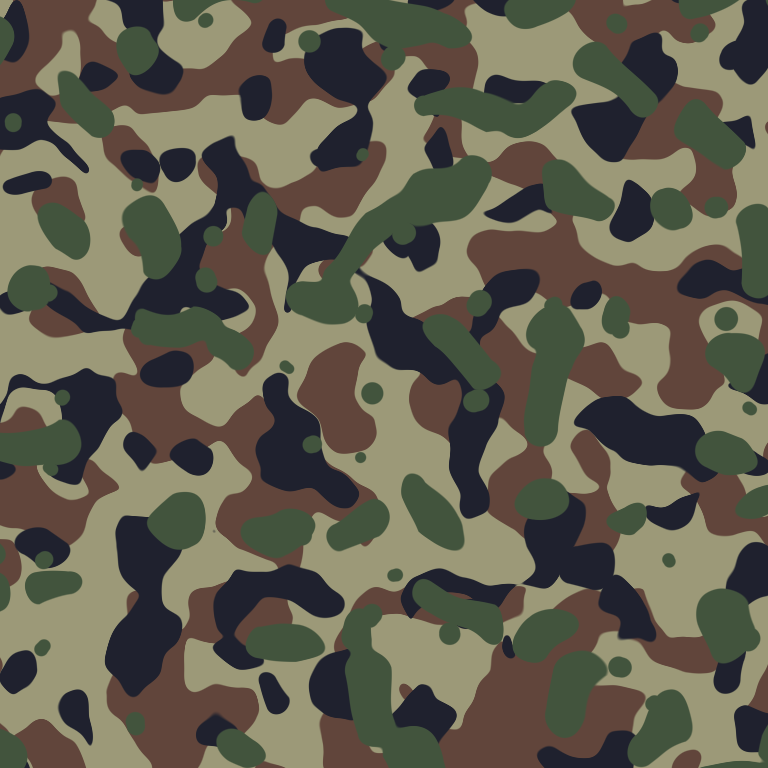
Give the GLSL for this pattern, as a WebGL 1 fragment shader.

```glsl
precision highp float;
// Woodland camouflage: khaki ground under brown and navy patches, topped by green blobs.
// Patches are level sets of summed random plane waves; blobs are bent capsules scattered
// on a jittered grid and smoothly joined. All edges are signed distances.

uniform vec2 u_resolution;

float hash(vec2 p) {
  return fract(sin(dot(p, vec2(127.1, 311.7))) * 43758.5453);
}

float noise(vec2 p) {
  vec2 i = floor(p), f = fract(p);
  f = f * f * (3.0 - 2.0 * f);
  return mix(mix(hash(i), hash(i + vec2(1.0, 0.0)), f.x),
             mix(hash(i + vec2(0.0, 1.0)), hash(i + vec2(1.0, 1.0)), f.x), f.y);
}

// Shift a point by smooth noise to make outlines uneven
vec2 wobble(vec2 p, float frequency, float amount) {
  vec2 q = p * frequency;
  return p + amount * (vec2(noise(q), noise(q + 37.3)) - 0.5);
}

// Approximate distance to the area where the wave sum exceeds level standard deviations
float patches(vec2 p, float frequency, float level, float seed) {
  float sum = 0.0;
  vec2 slope = vec2(0.0);
  for (int i = 0; i < 28; i++) {
    float n = float(i);
    float angle = 2.4 * n + seed;
    vec2 k = frequency * mix(0.3, 1.6, hash(vec2(n, seed))) * vec2(cos(angle), sin(angle));
    float phase = dot(k, p) + 6.2832 * hash(vec2(seed + 9.0, n));
    sum += cos(phase);
    slope -= k * sin(phase);
  }
  return (level * sqrt(14.0) - sum) / max(length(slope), frequency);
}

float smoothMin(float a, float b, float k) {
  float h = max(k - abs(a - b), 0.0) / k;
  return min(a, b) - 0.25 * k * h * h;
}

// Distance to scattered capsules; lengths and radii are in grid cells
float blobs(vec2 p, float cells, float maxHalfLength, vec2 radii, float keep, float seed) {
  p *= cells;
  float d = 1.0;
  for (int y = -1; y <= 1; y++) {
    for (int x = -1; x <= 1; x++) {
      vec2 cell = floor(p) + vec2(float(x), float(y));
      vec2 id = cell + seed;
      if (hash(id + 0.5) < keep) {
        vec2 jitter = vec2(hash(id + 11.0), hash(id + 23.0)) - 0.5;
        vec2 q = p - cell - 0.5 - 0.7 * jitter;
        float angle = 6.2832 * hash(id + 31.0);
        float c = cos(angle), s = sin(angle);
        q = vec2(c * q.x + s * q.y, c * q.y - s * q.x);
        float halfLength = maxHalfLength * hash(id + 43.0);
        float along = clamp(q.x, -halfLength, halfLength);
        q.y += 1.2 * (hash(id + 59.0) - 0.5) * along * along;
        float radius = mix(radii.x, radii.y, hash(id + 67.0)) + 0.1 * along;
        d = smoothMin(d, length(q - vec2(along, 0.0)) - radius, 0.12);
      }
    }
  }
  return d / cells;
}

void main() {
  float size = min(u_resolution.x, u_resolution.y);
  vec2 p = gl_FragCoord.xy / size;
  float edge = 0.8 / size;

  // Outline irregularity: scalloped for the patches, gentle for the blobs
  vec2 rough = wobble(wobble(p, 31.0, 0.021), 15.0, 0.026);
  vec2 soft = wobble(p, 16.0, 0.032);

  float brown = patches(rough, 46.0, 0.17, 3.0);
  float navy = patches(rough, 47.0, 0.76, 17.0);
  navy = min(navy, blobs(soft, 6.0, 0.12, vec2(0.08, 0.14), 0.5, 71.0));
  float green = blobs(soft, 7.7, 0.38, vec2(0.15, 0.23), 0.77, 5.0);
  green = min(green, blobs(p, 9.0, 0.03, vec2(0.06, 0.14), 0.5, 113.0));

  // Paint from the ground up
  vec3 color = vec3(0.61, 0.60, 0.47);
  color = mix(vec3(0.38, 0.27, 0.23), color, smoothstep(-edge, edge, brown));
  color = mix(vec3(0.12, 0.13, 0.18), color, smoothstep(-edge, edge, navy));
  color = mix(vec3(0.26, 0.33, 0.24), color, smoothstep(-edge, edge, green));
  gl_FragColor = vec4(color, 1.0);
}
```
